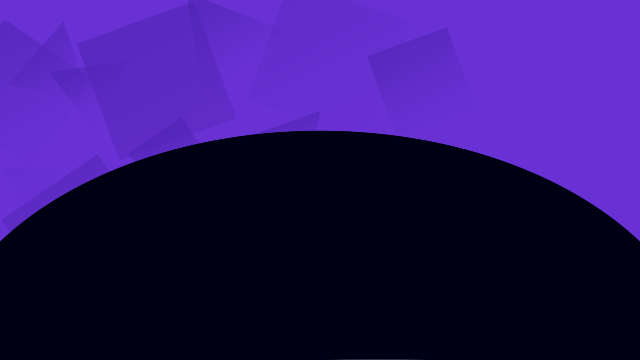
This background is drawn by a Shadertoy shader. Its source:

```glsl
// Faint tilted squares and triangles on violet, above a wide near-black dome.

// Signed distance to a regular polygon given its apothem and edge-normal angle
float polygon(vec2 p, float sides, float apothem, float angle) {
    float sector = 6.28318 / sides;
    float a = atan(p.y, p.x) - angle;
    a -= sector * round(a / sector);
    return length(p) * cos(a) - apothem;
}

// Approximate signed distance to an ellipse
float ellipse(vec2 p, vec2 radii) {
    float k = length(p / radii);
    return k * (k - 1.0) / max(length(p / (radii * radii)), 1e-4);
}

float cover(float d, float pixel) {
    return 1.0 - smoothstep(-0.5 * pixel, 0.5 * pixel, d);
}

void mainImage(out vec4 fragColor, in vec2 fragCoord) {
    vec2 p = fragCoord / iResolution.y;
    float pixel = 1.0 / iResolution.y;
    float middle = 0.5 * iResolution.x / iResolution.y;

    // Centre, apothem and turn: six squares, then five triangles
    vec4 shapes[11] = vec4[11](
        vec4(0.051, 0.741, 0.148, -0.60), vec4(0.435, 0.775, 0.173, 0.35),
        vec4(0.914, 0.831, 0.178, -0.35), vec4(1.171, 0.773, 0.118, 0.35),
        vec4(0.481, 0.551, 0.089, 0.61), vec4(0.229, 0.347, 0.162, 0.60),
        vec4(0.150, 0.808, 0.068, 0.33), vec4(0.252, 0.752, 0.063, -0.39),
        vec4(0.625, 0.887, 0.086, -0.90), vec4(0.803, 0.590, 0.067, -0.18),
        vec4(0.088, 0.486, 0.050, 1.57));
    float strength[11] = float[11](
        0.60, 0.62, 0.32, 0.65, 0.75, 0.55, 0.55, 0.65, 0.60, 0.70, 0.15);

    // Violet sky with translucent shapes that fade towards the lower right
    vec3 color = vec3(0.412, 0.192, 0.832);
    for (int i = 0; i < 11; i++) {
        vec4 s = shapes[i];
        vec2 q = p - s.xy;
        float d = polygon(q, i < 6 ? 4.0 : 3.0, s.z, s.w);
        float fade = smoothstep(-1.5, 1.5, dot(q, vec2(0.45, -0.89)) / s.z);
        // The second square is nearly even; the others thin out
        float alpha = strength[i] * (1.0 - (i == 1 ? 0.15 : 0.9) * fade);
        vec3 tint = mix(vec3(0.310, 0.140, 0.700), vec3(0.350, 0.150, 0.740), fade);
        color = mix(color, tint, alpha * cover(d, pixel));
    }

    // Dome
    float dome = ellipse(p - vec2(middle, -0.090), vec2(1.088, 0.727));
    color = mix(color, vec3(0.0, 0.0, 0.082), cover(dome, pixel));

    // Pale sliver at the bottom edge
    float sliver = ellipse(p - vec2(middle + 0.16, -0.010), vec2(0.25, 0.0125));
    color = mix(color, vec3(0.35, 0.35, 0.40), 0.6 * cover(sliver, pixel));

    fragColor = vec4(color, 1.0);
}
```
